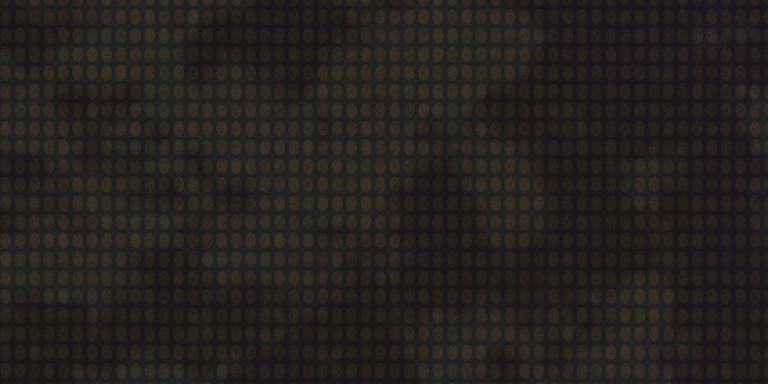
Give the GLSL for this pattern, as a WebGL 1 fragment shader.

```glsl
precision highp float;
// Dim grid of upright oval studs on dark cloth, mottled by soft worn blotches.

uniform vec2 u_resolution;

#define GRID vec2(53.3, 20.6)         // repeats across and down
#define GRID_SHIFT vec2(0.1, -0.41)   // phase of the grid, in cells
#define OVAL_RADIUS vec2(0.365, 0.405) // in cells
#define EDGE_SOFTNESS 0.07
#define BLOTCH_SCALE 5.5
#define CLOTH_DARK vec3(0.112, 0.094, 0.104)
#define CLOTH_LIGHT vec3(0.125, 0.140, 0.130)
#define OVAL_DARK vec3(0.153, 0.129, 0.106)
#define OVAL_LIGHT vec3(0.208, 0.180, 0.134)
#define GRAIN 0.035

float hash(vec2 p) {
  return fract(sin(dot(p, vec2(127.1, 311.7))) * 43758.5453);
}

float noise(vec2 p) {
  vec2 i = floor(p);
  vec2 f = fract(p);
  f = f * f * (3.0 - 2.0 * f);
  float low = mix(hash(i), hash(i + vec2(1.0, 0.0)), f.x);
  float high = mix(hash(i + vec2(0.0, 1.0)), hash(i + vec2(1.0, 1.0)), f.x);
  return mix(low, high, f.y);
}

float fbm(vec2 p) {
  float sum = 0.0;
  float amplitude = 0.53;
  for (int i = 0; i < 4; i++) {
    sum += amplitude * noise(p);
    p = p * 2.1 + vec2(17.3, 9.1);
    amplitude *= 0.5;
  }
  return sum;
}

// Soft round patch, 1 at its centre.
float patchGlow(vec2 p, vec2 centre, vec2 radius) {
  vec2 q = (p - centre) / radius;
  return exp(-dot(q, q));
}

// 0 in the stained areas, 1 in the pale ones.
float wearLight(vec2 p) {
  float light = fbm(p * BLOTCH_SCALE + vec2(3.7, 8.2));
  light += 0.20 * patchGlow(p, vec2(1.06, 0.70), vec2(0.30, 0.26));
  light -= 0.20 * patchGlow(p, vec2(1.06, 0.36), vec2(0.18, 0.16));
  light -= 0.11 * smoothstep(1.25, 1.55, p.x);
  return smoothstep(0.39, 0.63, light);
}

void main() {
  vec2 uv = gl_FragCoord.xy / u_resolution;
  vec2 p = uv * vec2(2.0, 1.0);

  // Grid cells, counted from the upper left
  vec2 grid = vec2(uv.x, 1.0 - uv.y) * GRID + GRID_SHIFT;
  vec2 cell = floor(grid);
  vec2 local = fract(grid) - 0.5;
  float pixel = GRID.x / u_resolution.x;

  float light = wearLight(p);
  float cellTone = hash(cell + 4.0);
  float cellHue = hash(cell + 31.0);

  // Cloth, with darker seams and a faint knot at each corner
  vec3 cloth = mix(CLOTH_DARK, CLOTH_LIGHT, light);
  vec2 seam = 0.5 - abs(local);
  cloth *= 1.0 - 0.07 * smoothstep(0.12, 0.0, min(seam.x, seam.y));
  cloth += 0.012 * light * smoothstep(0.18, 0.05, length(seam));

  // Oval stud, varied in tone and slightly red or olive
  vec3 oval = mix(OVAL_DARK, OVAL_LIGHT, light);
  oval *= 0.94 + 0.12 * cellTone;
  oval += vec3(0.010, -0.003, -0.002) * (cellHue - 0.5) * 2.0;
  float fleck = noise(grid * vec2(7.0, 9.0));
  oval *= 1.0 - 0.13 * smoothstep(0.6, 0.85, fleck);

  float d = (length(local / OVAL_RADIUS) - 1.0) * OVAL_RADIUS.x;
  float edge = max(EDGE_SOFTNESS, 0.7 * pixel);
  vec3 color = mix(oval, cloth, smoothstep(-edge, edge, d));

  // Broad drift of tint towards violet, then fine grain
  float violet = smoothstep(0.5, 0.75, noise(p * 3.0 + 21.0));
  violet *= smoothstep(1.1, 1.6, p.x);
  color += vec3(0.002, -0.004, 0.014) * violet;
  color *= 1.0 + GRAIN * (noise(p * 190.0) - 0.5) * 2.0;

  gl_FragColor = vec4(color, 1.0);
}
```
